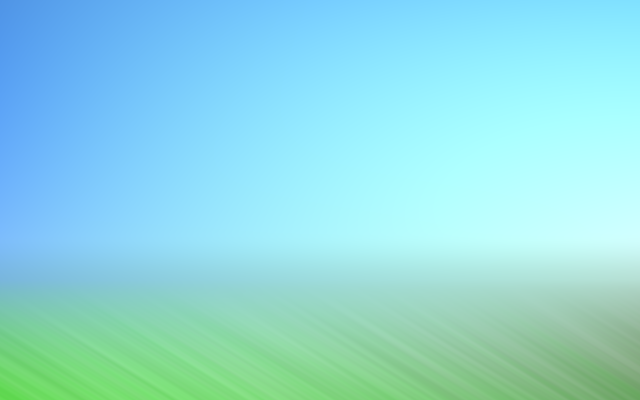
This background is drawn by a WebGL 1 fragment shader. Its source:

```glsl
precision highp float;
// Soft blue sky fading through pale haze into a green field of slanted streaks.
uniform vec2 u_resolution;

const float HORIZON = 0.4;
const float FIELD_TOP = 0.3;
const float STREAK_ANGLE = 0.55;

// Smooth curve through three colours placed at t = 0, 0.5 and 1
vec3 ramp(float t, vec3 start, vec3 middle, vec3 end) {
    return start * (1.0 - t) * (1.0 - 2.0 * t)
         + middle * 4.0 * t * (1.0 - t)
         + end * t * (2.0 * t - 1.0);
}

vec2 randomGradient(vec2 cell) {
    float h = fract(sin(dot(cell, vec2(127.1, 311.7))) * 43758.5);
    float angle = 6.28318 * h;
    return vec2(cos(angle), sin(angle));
}

float gradientNoise(vec2 p) {
    vec2 cell = floor(p);
    vec2 f = p - cell;
    vec2 w = f * f * f * (f * (f * 6.0 - 15.0) + 10.0);
    vec2 e = vec2(1.0, 0.0);
    float a = dot(randomGradient(cell), f);
    float b = dot(randomGradient(cell + e.xy), f - e.xy);
    float c = dot(randomGradient(cell + e.yx), f - e.yx);
    float d = dot(randomGradient(cell + e.xx), f - e.xx);
    return mix(mix(a, b, w.x), mix(c, d, w.x), w.y);
}

// Sky: deep blue at upper left, pale cyan at lower right
vec3 skyColor(vec2 uv) {
    float height = clamp((uv.y - HORIZON) / (1.0 - HORIZON), 0.0, 1.0);
    vec3 haze = ramp(uv.x, vec3(0.49, 0.74, 0.99), vec3(0.67, 0.96, 0.99), vec3(0.82, 1.0, 1.0));
    vec3 middle = ramp(uv.x, vec3(0.37, 0.65, 0.97), vec3(0.58, 0.92, 1.0), vec3(0.67, 1.0, 1.0));
    vec3 zenith = ramp(uv.x, vec3(0.31, 0.58, 0.90), vec3(0.46, 0.80, 1.0), vec3(0.50, 0.88, 1.0));
    return ramp(height, haze, middle, zenith);
}

// Field: vivid green at lower left, muted olive at lower right
vec3 fieldColor(vec2 uv) {
    float height = clamp(uv.y / FIELD_TOP, 0.0, 1.0);
    vec3 near = ramp(uv.x, vec3(0.42, 0.87, 0.36), vec3(0.50, 0.84, 0.49), vec3(0.45, 0.66, 0.42));
    vec3 middle = ramp(uv.x, vec3(0.46, 0.82, 0.54), vec3(0.57, 0.84, 0.66), vec3(0.56, 0.70, 0.57));
    vec3 far = ramp(uv.x, vec3(0.47, 0.71, 0.85), vec3(0.61, 0.85, 0.85), vec3(0.70, 0.86, 0.81));
    return ramp(height, near, middle, far);
}

// Layers of noise stretched along the streak direction
float streaks(vec2 p, float seed) {
    vec2 along = vec2(cos(STREAK_ANGLE), -sin(STREAK_ANGLE));
    vec2 across = vec2(-along.y, along.x);
    vec2 q = vec2(dot(p, along), dot(p, across));
    float sum = 0.0;
    float frequency = 16.0;
    float weight = 0.6;
    for (int i = 0; i < 4; i++) {
        sum += weight * gradientNoise(q * vec2(1.3, frequency) + seed + float(i) * 17.3);
        frequency *= 1.9;
        weight *= 0.95;
    }
    return sum;
}

void main() {
    vec2 uv = gl_FragCoord.xy / u_resolution;
    vec2 p = gl_FragCoord.xy / u_resolution.y;

    // Streaks grow stronger toward the foreground
    float strength = 1.0 - smoothstep(0.06, 0.31, uv.y);
    float shade = streaks(p, 3.7);
    float tint = streaks(p, 61.2);
    vec3 field = fieldColor(uv);
    field += strength * (0.065 * shade * vec3(0.9, 0.8, 1.0) + 0.055 * tint * vec3(0.8, -0.25, 0.9));

    float skyMix = smoothstep(0.27, 0.42, uv.y);
    vec3 color = mix(field, skyColor(uv), skyMix);
    gl_FragColor = vec4(clamp(color, 0.0, 1.0), 1.0);
}
```
